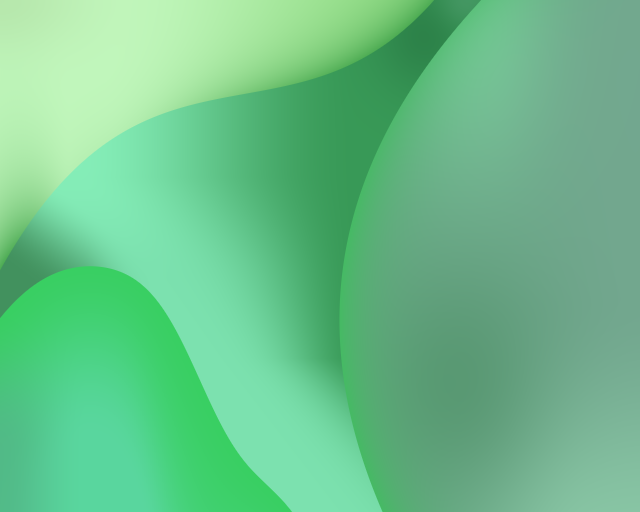
Give the GLSL for this background, as a Shadertoy shader.

```glsl
// Soft green folds: a pale upper sheet, a lit valley, a low hill and a large grey-green dome.

#define PALE      vec3(0.76, 0.97, 0.74)
#define LEAF      vec3(0.27, 0.65, 0.30)
#define MINT      vec3(0.52, 0.93, 0.72)
#define FOREST    vec3(0.22, 0.60, 0.34)
#define EMERALD   vec3(0.22, 0.81, 0.38)
#define TEAL      vec3(0.35, 0.84, 0.62)
#define SAGE      vec3(0.42, 0.64, 0.53)
#define DOME_RIM  vec3(0.27, 0.73, 0.39)
#define RIM_WIDTH 0.065

// Each field is positive inside its shape; units are canvas heights.
float sheetField(vec2 p) {
    float u = p.x - 0.48;
    return p.y - 0.817 - u * (0.18 + 2.34 * u * u);
}

float hillField(vec2 p) {
    float u = p.x - 0.176;
    float bend = (u - 0.225) / 0.125;
    float steepness = 2.75 + 2.1 * exp(-bend * bend) + 3.0 * max(-u, 0.0);
    return 0.48 - steepness * u * u - p.y;
}

float domeField(vec2 p) {
    float v = p.y - 0.375;
    return p.x - 0.663 - v * v * (0.64 + 0.11 * v);
}

// Turns a field into an approximate distance in canvas heights.
float toDistance(float field) {
    float slope = length(vec2(dFdx(field), dFdy(field))) * iResolution.y;
    return field / max(slope, 0.001);
}

float coverage(float dist) {
    return clamp(0.5 + dist * iResolution.y, 0.0, 1.0);
}

// Bell-shaped glow with separate radii on each axis.
float glow(vec2 p, vec2 center, vec2 radius) {
    vec2 q = (p - center) / radius;
    return exp(-dot(q, q));
}

vec3 valleyColor(vec2 p) {
    float start = max(0.64 - 0.75 * p.y, 0.15);
    float end = 0.70 + 1.1 * max(0.3 - p.y, 0.0);
    float shade = smoothstep(start, end, p.x);
    vec3 color = mix(MINT, FOREST, shade);
    color = mix(color, vec3(0.47, 0.86, 0.67), 0.7 * (1.0 - shade) * smoothstep(0.68, 0.45, p.y));

    // Shadow in the left pocket, then the dark throat at the top.
    float pocket = smoothstep(0.72, 0.50, p.y + 0.75 * p.x) * smoothstep(0.30, 0.16, p.x);
    color = mix(color, vec3(0.26, 0.57, 0.37), pocket);
    color = mix(color, vec3(0.17, 0.50, 0.28), 0.9 * glow(p, vec2(0.83, 0.93), vec2(0.10, 0.11)));
    return mix(color, vec3(0.29, 0.60, 0.41), 0.7 * glow(p, vec2(0.91, 1.0), vec2(0.05)));
}

vec3 sheetColor(vec2 p, float dist) {
    vec3 color = mix(PALE, vec3(0.60, 0.88, 0.55), smoothstep(0.2, 0.8, p.x));
    color = mix(color, vec3(0.72, 0.91, 0.68), glow(p, vec2(0.0, 1.0), vec2(0.17, 0.10)));
    float strength = 0.1 + 0.85 * smoothstep(0.14, 0.0, p.x) + 0.8 * smoothstep(0.2, 0.75, p.x);
    return mix(color, LEAF, strength * exp(-max(dist, 0.0) / 0.055));
}

vec3 hillColor(vec2 p, float dist) {
    vec3 color = mix(EMERALD, TEAL, smoothstep(-0.03, 0.34, dist));
    float leftShade = smoothstep(0.17, 0.0, p.x) * smoothstep(0.40, 0.12, p.y);
    return mix(color, vec3(0.32, 0.72, 0.53), 0.9 * leftShade);
}

vec3 domeColor(vec2 p, float dist) {
    vec3 color = mix(SAGE, vec3(0.49, 0.79, 0.62), glow(p, vec2(0.92, 1.0), vec2(0.20, 0.36)));
    color = mix(color, vec3(0.46, 0.66, 0.57), 0.7 * smoothstep(0.95, 1.25, p.x));
    color = mix(color, vec3(0.54, 0.78, 0.65), smoothstep(0.42, -0.08, p.y) * smoothstep(0.75, 1.15, p.x));
    color = mix(color, vec3(0.33, 0.58, 0.43), 0.8 * glow(p, vec2(0.89, 0.25), vec2(0.17, 0.22)));
    float rim = exp(-max(dist, 0.0) / RIM_WIDTH) * mix(1.0, 0.6, smoothstep(0.5, 1.0, p.y));
    return mix(color, DOME_RIM, rim);
}

void mainImage(out vec4 fragColor, in vec2 fragCoord) {
    vec2 p = fragCoord / iResolution.y;
    float sheet = toDistance(sheetField(p));
    float hill = toDistance(hillField(p));
    float dome = toDistance(domeField(p));

    // Layers from back to front.
    vec3 color = valleyColor(p);
    color = mix(color, domeColor(p, dome), coverage(dome));
    color = mix(color, sheetColor(p, sheet), coverage(sheet));
    color = mix(color, hillColor(p, hill), coverage(hill));
    fragColor = vec4(color, 1.0);
}
```
